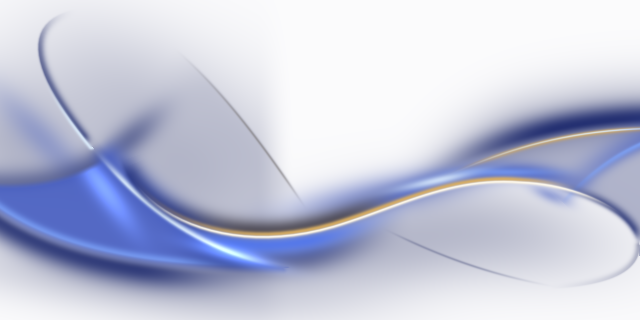
Give the GLSL for this background, as a WebGL 2 fragment shader.

```glsl
#version 300 es
precision highp float;
uniform vec2 u_resolution;
out vec4 fragColor;
vec2 p;
vec3 col = vec3(.985, .985, .99);

// Smooth ramp from 0 at a to 1 at b, in either direction
float ramp(float a, float b, float x) {
  float t = clamp((x - a) / (b - a), 0., 1.);
  return t * t * (3. - 2. * t);
}

// Signed distance to a cubic curve (positive on its left), and the parameter there
vec2 curve(vec4 ab, vec4 cd) {
  vec2 best = vec2(9, 0), start = ab.xy;
  for (int i = 1; i <= 24; i++) {
    float t = float(i) / 24., u = 1. - t;
    vec2 end = u*u*u*ab.xy + 3.*u*t*(u*ab.zw + t*cd.xy) + t*t*t*cd.zw;
    vec2 seg = end - start, q = p - start;
    float h = clamp(dot(q, seg) / dot(seg, seg), 0., 1.);
    float dist = length(q - seg * h);
    if (dist < abs(best.x))
      best = vec2(seg.x*q.y < seg.y*q.x ? -dist : dist, (float(i) - 1. + h) / 24.);
    start = end;
  }
  return best;
}

vec2 nearest(vec2 a, vec2 b) { return abs(a.x) < abs(b.x) ? a : b; }

// Bell profile with separate widths left and right of a curve
float glow(float d, float left, float right) {
  float k = d / (d > 0. ? left : right);
  return exp(-k * k);
}

float hairline(float d, float width) { return glow(d, width, width); }

float fall(float a, float t) { return ramp(1., a, t); }

float fade(float t, float a, float b) { return ramp(0., a, t) * fall(b, t); }

float blob(float x, float y, float rx, float ry, float angle) {
  float c = cos(angle), s = sin(angle);
  vec2 q = mat2(c, -s, s, c) * (p - vec2(x, y)) / vec2(rx, ry);
  return exp(-dot(q, q));
}

void tint(vec3 colour, float amount) { col = mix(col, colour, clamp(amount, 0., 1.)); }

void main() {
  p = gl_FragCoord.xy / u_resolution * vec2(2, 1);
  vec3 navy = vec3(.10, .15, .42), blue = vec3(.29, .38, .76), slate = vec3(.46, .48, .61);
  vec3 azure = vec3(.50, .66, 1), gold = vec3(.86, .68, .36), ice = vec3(.87, .94, 1);

  // Main curves, joined at shared points
  vec2 dip = vec2(1.042, .292), top = vec2(1.628, .43), tip = vec2(1.997, .232), neck = vec2(.286, .544);
  vec2 ribbon = curve(vec4(.378, .523, .417, .336), vec4(.703, .193, dip));
  ribbon = nearest(ribbon, vec2(0, 1) + curve(vec4(dip, 1.25, .354), vec4(1.406, .448, top)));
  ribbon = nearest(ribbon, vec2(0, 2) + curve(vec4(top, 1.823, .422), vec4(2, .328, tip)));
  vec2 tail = curve(vec4(tip, 1.995, .141), vec4(1.875, .109, 1.72, .1));
  vec2 arc = curve(vec4(.247, .969, .052, .935), vec4(.104, .766, neck));
  vec2 sweep = curve(vec4(neck, .43, .37), vec4(.6, .219, .898, .161));
  vec2 wingTop = curve(vec4(-.03, .422, .13, .411), vec4(.26, .448, .352, .516));
  vec2 wingLow = curve(vec4(-.03, .36, .156, .22), vec4(.443, .154, .885, .161));
  vec2 crest = curve(vec4(1.302, .406, 1.51, .505), vec4(1.72, .596, 2.06, .599));
  vec2 fin = curve(vec4(1.758, .367, 1.823, .44), vec4(1.914, .518, 2.03, .562));
  vec2 diagonal = curve(vec4(.534, .857, .703, .714), vec4(.833, .531, .964, .336));
  vec2 lowLine = curve(vec4(1.19, .29, 1.35, .21), vec4(1.52, .14, 1.76, .1));
  float along = ribbon.y;

  // Soft grey clouds and hairlines
  tint(slate, .52 * ramp(.92, .8, p.x) * blob(.58, .46, .4, .3, -.5));
  tint(slate, .22 * blob(.34, .75, .3, .2, -.6));
  tint(slate, .5 * blob(.04, .55, .26, .2, -.7));
  tint(slate, .48 * blob(1.16, .22, .42, .15, .15));
  tint(slate, .34 * blob(1.58, .27, .38, .15, -.15));
  tint(slate, .45 * blob(.4, .13, .55, .1, -.12));
  tint(slate, .22 * glow(diagonal.x, .006, .12) * fade(diagonal.y, .3, .8));
  tint(vec3(.45, .43, .42), .5 * hairline(diagonal.x, .004) * fade(diagonal.y, .6, .75));
  tint(blue, .35 * blob(.14, .56, .2, .05, -.8));
  tint(navy, .5 * blob(.4, .56, .13, .045, .72));

  // Blue haze and rising crest
  tint(blue, .62 * blob(1.2, .39, .3, .055, .2));
  tint(slate, .7 * glow(crest.x, .14, .05) * ramp(1.2, 1.65, p.x));
  tint(vec3(.58, .6, .72), .72 * ramp(.01, -.02, crest.x) * ramp(-.01, .02, ribbon.x) * ramp(1.3, 1.55, p.x));
  tint(navy, .92 * glow(crest.x - .032, .045, .026) * ramp(1.25, 1.75, p.x));
  tint(gold, sqrt(crest.y) * glow(crest.x, .006, .009));
  tint(ice, crest.y * hairline(crest.x, .003));

  // Left wing with dark rims and lit folds
  float wing = ramp(.012, -.012, wingTop.x) * ramp(-.02, .02, wingLow.x) * ramp(.01, -.01, sweep.x);
  tint(navy, .55 * glow(wingTop.x, .05, .02) * fall(.85, wingTop.y));
  tint(navy, .85 * glow(wingLow.x + .028, .03, .05) * fall(.6, wingLow.y));
  tint(blue, .93 * wing);
  col += azure * .4 * wing * blob(.32, .42, .15, .035, -.95);
  tint(azure, .65 * glow(wingLow.x - .012, .014, .007) * fall(.7, wingLow.y));

  // Arc and bright sweep
  tint(mix(slate, navy, arc.y), .75 * glow(arc.x, .015, .005) * fade(arc.y, .5, .95));
  tint(blue, .9 * glow(sweep.x - .01, .05, .035) * fade(sweep.y, .1, .55));
  float under = ramp(.5, .75, p.x) * ramp(1.3, .95, p.x);
  tint(navy, .6 * glow(ribbon.x + .07, .04, .055) * under);
  tint(vec3(.3, .45, .93), .9 * glow(ribbon.x + .025, .03, .035) * under);
  tint(ice, .9 * glow(sweep.x, .011, .007) * fade(sweep.y, .25, .65));
  tint(ice, .85 * hairline(arc.x + .006, .006) * ramp(.6, .95, arc.y));
  col += azure * .55 * blob(.74, .2, .13, .022, -.25);

  // Right fin and its hook
  tint(blue, .65 * glow(fin.x, .05, .025) * sqrt(fin.y));
  tint(azure, .75 * glow(fin.x, .006, .01) * sqrt(fin.y));
  tint(blue, .5 * blob(1.72, .39, .06, .02, -.4));

  // Ribbon: shadow, blue sheen, gold body, white edge
  tint(vec3(.23, .21, .24), .8 * glow(ribbon.x - .018, .035, .02) * ramp(.25, .75, along) * ramp(1.55, 1., along));
  tint(navy, .65 * glow(ribbon.x, .04, .012) * fade(along / .7, .2, .6));
  tint(blue, .9 * glow(ribbon.x - .03, .03, .025) * ramp(1.15, 1.5, along) * ramp(2.5, 2., along));
  tint(ice, .85 * blob(1.37, .437, .14, .015, .22));
  tint(azure, .6 * blob(1.58, .462, .14, .012, 0.));
  tint(navy, .75 * glow(ribbon.x, .016, .01) * ramp(2.1, 2.5, along) * ramp(3., 2.8, along));
  tint(gold, .9 * hairline(ribbon.x - .008, .008) * ramp(.1, .9, along) * ramp(2.35, 1.9, along));
  tint(vec3(1, .98, .93), .95 * glow(ribbon.x, .004, .006) * ramp(.15, .6, along) * ramp(2.7, 2.2, along));
  tint(slate, .6 * glow(tail.x, .004, .012) * (1. - tail.y));
  tint(slate, .6 * hairline(lowLine.x, .004) * fade(lowLine.y, .25, .5));
  fragColor = vec4(clamp(col, 0., 1.), 1);
}
```
